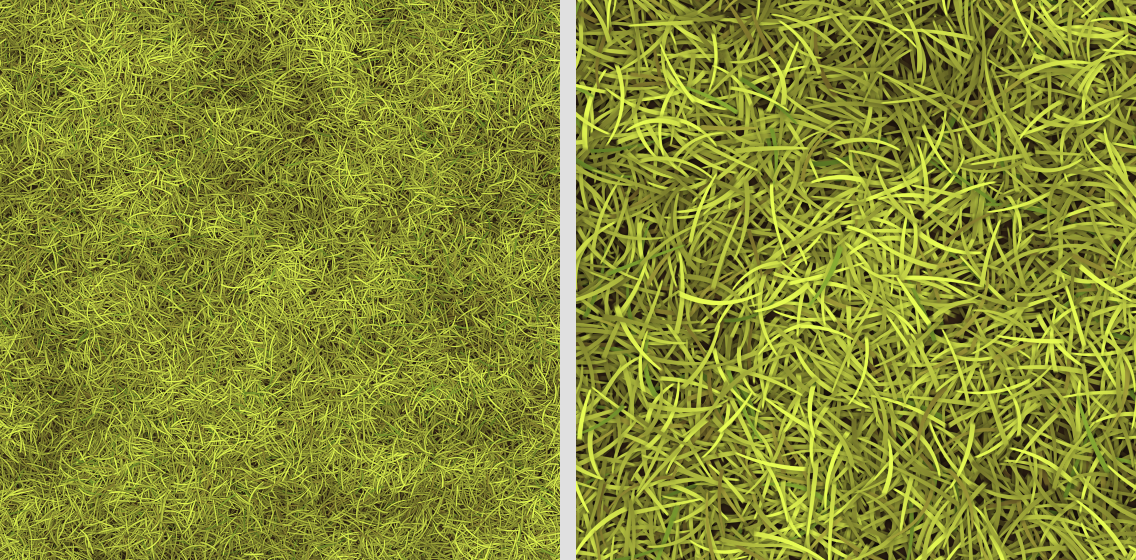
Left: the whole. Right: its middle third, enlarged.
This texture is drawn by a Shadertoy shader. Its source:

```glsl
// Dense mossy lawn seen from above: thin curved grass blades over dark soil.
// Blades are scattered on a jittered grid and painted in layers, from dull
// undergrowth to bright tips, each dropping a faint shadow on those below.

const int LAYERS = 24;
const float CELLS = 36.0;

vec4 hash4(vec2 p, float seed) {
    vec4 phase = vec4(0.0, 1.73, 3.19, 5.37);
    return fract(sin(dot(p, vec2(127.1, 311.7)) + seed * 74.7 + phase) * 43758.5453);
}

float valueNoise(vec2 p) {
    vec2 i = floor(p), f = fract(p);
    f = f * f * (3.0 - 2.0 * f);
    float low = mix(hash4(i, 0.5).x, hash4(i + vec2(1, 0), 0.5).x, f.x);
    float high = mix(hash4(i + vec2(0, 1), 0.5).x, hash4(i + vec2(1, 1), 0.5).x, f.x);
    return mix(low, high, f.y);
}

// Tuft heading (x) and lushness (y) shared by all blades of a cell
vec2 tuftAt(vec2 cell) {
    float heading = 9.0 * valueNoise(cell * 0.3 + 41.0);
    float lush = 0.65 * valueNoise(cell * 0.37) + 0.35 * valueNoise(cell * 0.13 + 17.0);
    return vec2(heading, lush);
}

// Blade colour by tone, with a few fresh green and dry brown ones
vec3 bladeColor(float tone, float kind) {
    vec3 color = mix(vec3(0.15, 0.10, 0.06), vec3(0.78, 0.84, 0.28), clamp(tone, 0.0, 1.2));
    color = mix(color, vec3(0.28, 0.46, 0.12), 0.6 * step(0.955, kind));
    return mix(color, vec3(0.43, 0.33, 0.15), 0.5 * step(kind, 0.09));
}

void mainImage(out vec4 fragColor, in vec2 fragCoord) {
    vec2 p = fragCoord / iResolution.y * CELLS;
    float pixel = CELLS / iResolution.y;
    vec2 home = floor(p);

    vec2 tufts[9];
    for (int k = 0; k < 9; k++)
        tufts[k] = tuftAt(home + vec2(k % 3 - 1, k / 3 - 1));

    // Soil
    vec3 color = vec3(0.17, 0.12, 0.07) * (0.7 + 0.6 * valueNoise(p * 3.0));

    // Blades, bottom layer first
    for (int layer = 0; layer < LAYERS; layer++) {
        float height = float(layer) / float(LAYERS - 1);
        for (int k = 0; k < 9; k++) {
            vec2 cell = home + vec2(k % 3 - 1, k / 3 - 1);
            vec4 place = hash4(cell, float(layer) + 1.0);
            vec2 toPixel = p - cell - place.xy;
            float halfLength = mix(0.58, 0.94, place.w);
            if (dot(toPixel, toPixel) > 1.1) continue;

            // Blade frame: along runs from root (-1) to tip (1)
            float angle = tufts[k].x + (place.z - 0.5) * 4.6;
            vec2 dir = vec2(cos(angle), sin(angle));
            float along = dot(toPixel, dir) / halfLength;
            float across = dot(toPixel, vec2(-dir.y, dir.x));
            if (abs(along) > 1.0 || abs(across) > 0.5) continue;

            vec4 look = hash4(cell, float(layer) + 61.3);
            float lush = tufts[k].y;
            if (look.x > 0.45 + lush + 0.4 * (1.0 - height)) continue;

            // Distance to the bent centre line, tapering to the tip
            float bend = (look.y - 0.5) * 0.6;
            float offset = across - bend * halfLength * (along * along - 0.33);
            float dist = abs(offset) / sqrt(1.0 + 4.0 * bend * bend * along * along);
            float width = mix(0.038, 0.056, look.w) * (1.0 - 0.25 * (along + 1.0) * (along + 1.0) * 0.6);
            float ends = 1.0 - smoothstep(0.88, 1.0, abs(along));
            float cover = ends * (1.0 - smoothstep(width - 0.7 * pixel, width + 0.7 * pixel, dist));
            float shadow = ends * (1.0 - smoothstep(width, width + 0.11, dist));

            float tone = 0.36 + 0.62 * height + 0.6 * (fract(look.x * 7.0 + look.w) - 0.5)
                       + 0.13 * along + 0.45 * (lush - 0.5);
            color *= 1.0 - 0.13 * shadow;
            color = mix(color, bladeColor(tone, look.z), cover);
        }
    }
    fragColor = vec4(color, 1.0);
}
```
